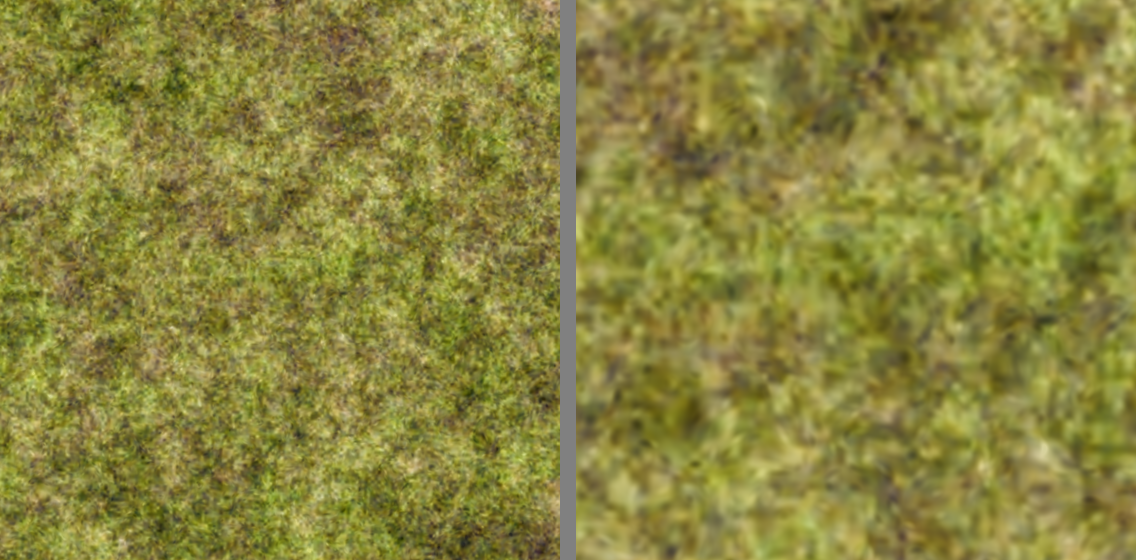
Left, the full canvas; right, a detail of the centre.
Reproduce this texture procedurally as a WebGL 2 fragment shader.

```glsl
#version 300 es
precision highp float;
// Mottled moss and dry grass seen from above.
// Warped layered noise sets the light and dark clumps, cellular scattering adds
// short bent blades, and separate noise layers drift the hue from green to tan.

uniform vec2 u_resolution;
out vec4 fragColor;

// Tone: the red level that selects a colour on the ramp
const float MEAN_TONE = 0.54;
const float CLUMP_SCALE = 5.0;
const float CLUMP_CONTRAST = 0.115;
const float CLUMP_GAIN = 1.15;
const int CLUMP_OCTAVES = 6;

// Warp that frays the clumps
const float WARP_SCALE = 30.0;
const float WARP_AMOUNT = 0.007;

// Blades, with sizes as fractions of a cell
const int BLADE_LAYERS = 3;
const float BLADE_CELLS = 40.0;
const float BLADE_CELL_GROWTH = 1.5;
const float BLADE_LENGTH = 0.75;
const float BLADE_WIDTH = 0.32;
const float BLADE_BEND = 1.2;
const float BLADE_CONTRAST = 0.2;

// Colours from deepest shade to brightest straw
const vec3 DEEP = vec3(0.17, 0.16, 0.07);
const vec3 SHADE = vec3(0.37, 0.35, 0.15);
const vec3 OLIVE = vec3(0.46, 0.44, 0.18);
const vec3 MOSS = vec3(0.55, 0.535, 0.24);
const vec3 STRAW = vec3(0.69, 0.675, 0.36);
const vec3 PALE = vec3(0.85, 0.83, 0.54);

// Hue drift
const float HUE_SCALE = 6.0;
const float GRAIN_SCALE = 70.0;
const vec3 TAN_SHIFT = vec3(0.03, -0.03, 0.055);
const vec3 GRAIN_SHIFT = vec3(-0.03, 0.0, 0.1);

vec3 hash3(vec2 p) {
    vec3 q = fract(p.xyx * vec3(0.1031, 0.1030, 0.0973));
    q += dot(q, q.yxz + 33.33);
    return fract((q.xxy + q.yzz) * q.zyx);
}

// Smooth value noise, centred on zero
float noise(vec2 p) {
    vec2 cell = floor(p);
    vec2 f = fract(p);
    f = f * f * (3.0 - 2.0 * f);
    float low = mix(hash3(cell).x, hash3(cell + vec2(1.0, 0.0)).x, f.x);
    float high = mix(hash3(cell + vec2(0.0, 1.0)).x, hash3(cell + 1.0).x, f.x);
    return mix(low, high, f.y) - 0.5;
}

// Sum of octaves, each turned to hide the lattice
float layeredNoise(vec2 p, int octaves, float gain) {
    const mat2 TURN = mat2(0.8, 0.6, -0.6, 0.8);
    float sum = 0.0;
    float amplitude = 1.0;
    for (int i = 0; i < octaves; i++) {
        sum += amplitude * noise(p);
        p = TURN * p * 2.03 + 17.3;
        amplitude *= gain;
    }
    return sum;
}

// Signed tone of soft, bent blades, one per cell
float blades(vec2 p) {
    vec2 home = floor(p);
    float tone = 0.0;
    for (int y = -1; y <= 1; y++) {
        for (int x = -1; x <= 1; x++) {
            vec2 cell = home + vec2(x, y);
            vec3 place = hash3(cell + 5.7);
            vec3 look = hash3(cell + 91.3);
            float angle = place.z * 6.2832;
            vec2 along = vec2(cos(angle), sin(angle));
            vec2 d = p - cell - place.xy;
            vec2 q = vec2(dot(d, along), dot(d, vec2(-along.y, along.x)));
            q.y += BLADE_BEND * (look.y - 0.5) * q.x * q.x;
            float reach = BLADE_LENGTH * mix(0.5, 1.0, look.z);
            float dist = length(q / vec2(reach, BLADE_WIDTH));
            tone += (look.x - 0.5) * (1.0 - smoothstep(0.0, 1.0, dist));
        }
    }
    return tone;
}

vec3 ramp(float tone) {
    vec3 c = mix(DEEP, SHADE, clamp((tone - DEEP.r) / (SHADE.r - DEEP.r), 0.0, 1.0));
    c = mix(c, OLIVE, clamp((tone - SHADE.r) / (OLIVE.r - SHADE.r), 0.0, 1.0));
    c = mix(c, MOSS, clamp((tone - OLIVE.r) / (MOSS.r - OLIVE.r), 0.0, 1.0));
    c = mix(c, STRAW, clamp((tone - MOSS.r) / (STRAW.r - MOSS.r), 0.0, 1.0));
    return mix(c, PALE, clamp((tone - STRAW.r) / (PALE.r - STRAW.r), 0.0, 1.0));
}

void main() {
    vec2 uv = gl_FragCoord.xy / min(u_resolution.x, u_resolution.y);
    vec2 warp = vec2(noise(uv * WARP_SCALE + 40.0), noise(uv * WARP_SCALE + 80.0));
    vec2 p = uv + WARP_AMOUNT * warp;

    // Clumps and blades
    float tone = MEAN_TONE;
    tone += CLUMP_CONTRAST * layeredNoise(p * CLUMP_SCALE + 3.0, CLUMP_OCTAVES, CLUMP_GAIN);
    float cells = BLADE_CELLS;
    for (int i = 0; i < BLADE_LAYERS; i++) {
        tone += BLADE_CONTRAST * blades(p * cells + 13.0 * float(i));
        cells *= BLADE_CELL_GROWTH;
    }

    // Hue
    float warmth = layeredNoise(p * HUE_SCALE + 120.0, 5, 1.0);
    float grain = layeredNoise(p * GRAIN_SCALE + 200.0, 2, 1.0);
    vec3 color = ramp(tone) + TAN_SHIFT * warmth + GRAIN_SHIFT * grain;
    fragColor = vec4(clamp(color, 0.0, 1.0), 1.0);
}
```
